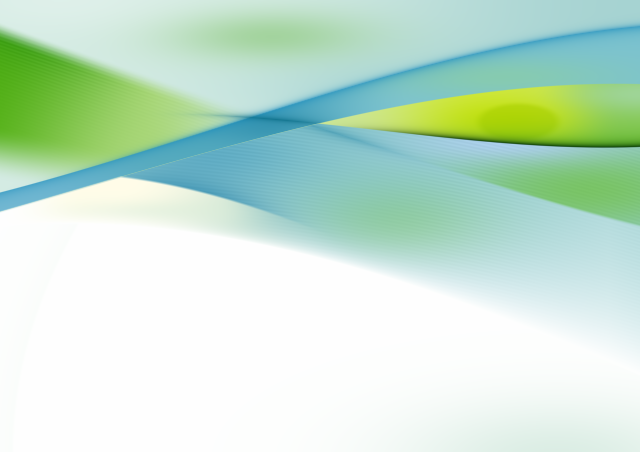
Give the GLSL for this background, as a Shadertoy shader.

```glsl
// Translucent blue, green and lime ribbons sweeping over a pale ground.
// Each edge is a cubic height curve over x; layers are painted back to front
// with soft edges, Gaussian glows and fine layered-sine striping.

const vec3 WHITE = vec3(0.995, 0.998, 0.995);
const vec3 MINT  = vec3(0.83, 0.92, 0.89);
const vec3 TEAL  = vec3(0.56, 0.79, 0.80);
const vec3 DEEP  = vec3(0.08, 0.49, 0.63);
const vec3 GREEN = vec3(0.46, 0.76, 0.38);
const vec3 LEAF  = vec3(0.32, 0.69, 0.08);
const vec3 LIME  = vec3(0.78, 0.89, 0.03);
const vec3 CREAM = vec3(1.00, 0.99, 0.91);

// Cubic through heights h at x = 0, 1/3, 2/3 and 1
float curve(float x, vec4 h) {
    float a = x - 1.0 / 3.0, b = x - 2.0 / 3.0, c = x - 1.0;
    return dot(h, vec4(-4.5 * a * b * c, 13.5 * x * b * c, -13.5 * x * a * c, 4.5 * x * a * b));
}

float glow(vec2 p, vec2 centre, vec2 radius) {
    vec2 d = (p - centre) / radius;
    return exp(-dot(d, d));
}

// One-sided falloff above a curve
float falloff(float d, float width) {
    return exp(-max(d, 0.0) / width);
}

float edge(float d, float soft) {
    return smoothstep(-soft, soft, d);
}

float stripes(vec2 p, float bend) {
    return sin(820.0 * (p.y + bend) + 5.0 * sin(4.0 * p.x)) * (0.7 + 0.3 * sin(19.0 * p.x));
}

// Pale sky with a green glow, deepening to the right
vec3 sky(vec2 p) {
    vec3 col = mix(MINT, vec3(0.62, 0.81, 0.81), smoothstep(0.35, 1.0, p.x) * 0.85);
    col = mix(col, TEAL, 0.45 * glow(p, vec2(0.60, 0.80), vec2(0.25, 0.09)));
    col = mix(col, vec3(0.58, 0.80, 0.53), 0.75 * glow(p, vec2(0.42, 0.92), vec2(0.16, 0.055)));
    return mix(col, WHITE, 0.25 * glow(p, vec2(0.10, 1.0), vec2(0.2, 0.08)));
}

// Green sheet on the left; d is the depth below its upper edge
vec3 leftSheet(vec3 col, vec2 p, float d) {
    float mask = edge(d, 0.022) * smoothstep(0.60, 0.72, p.y + 0.28 * p.x);
    mask *= 1.0 - 0.85 * smoothstep(0.22, 0.42, p.x);
    vec3 tint = mix(LEAF, vec3(0.66, 0.84, 0.47), smoothstep(0.0, 0.27, p.x + 0.25 * d));
    tint = mix(tint, vec3(0.16, 0.56, 0.08), 0.7 * falloff(d, 0.05) * (1.0 - smoothstep(0.0, 0.25, p.x)));
    tint += 0.025 * stripes(p, 0.45 * p.x) * falloff(d, 0.08);
    return mix(col, tint, mask);
}

// Blue ribbon between its two rims
vec3 ribbon(vec2 p, float fromTop) {
    vec3 col = mix(vec3(0.43, 0.71, 0.82), vec3(0.30, 0.65, 0.75), smoothstep(0.0, 0.35, p.x));
    col = mix(col, vec3(0.48, 0.76, 0.81), smoothstep(0.42, 0.65, p.x));
    col = mix(col, vec3(0.53, 0.80, 0.65), 0.8 * glow(p, vec2(0.78, 0.83), vec2(0.18, 0.045)));
    col = mix(col, DEEP, 0.5 * glow(p, vec2(0.42, 0.72), vec2(0.09, 0.04)));
    return mix(col, vec3(0.10, 0.55, 0.74), 0.6 * falloff(fromTop, 0.013));
}

// Lime leaf with a dark lower rim
vec3 limeLeaf(vec2 p, float fromLow) {
    vec3 col = mix(vec3(0.80, 0.90, 0.58), vec3(0.82, 0.91, 0.25), smoothstep(0.53, 0.75, p.x));
    col = mix(col, vec3(0.55, 0.80, 0.38), smoothstep(0.83, 0.97, p.x));
    col = mix(col, vec3(0.66, 0.85, 0.70), 0.7 * glow(p, vec2(1.0, 0.79), vec2(0.12, 0.04)));
    col = mix(col, LIME, 0.95 * glow(p, vec2(0.79, 0.735), vec2(0.10, 0.045)));
    col = mix(col, vec3(0.68, 0.82, 0.0), 0.6 * edge(glow(p, vec2(0.81, 0.73), vec2(0.065, 0.042)) - 0.4, 0.12));
    col = mix(col, LEAF, 0.85 * falloff(fromLow, 0.033) * smoothstep(0.58, 0.9, p.x));
    return mix(col, vec3(0.0, 0.18, 0.02), 0.95 * falloff(fromLow, 0.007) * smoothstep(0.5, 0.75, p.x));
}

// Teal veil; distances are above the fold, the cream edge and the white hill
vec3 veil(vec2 p, float fold, float aboveCream, float aboveHill) {
    float foldMask = edge(fold, 0.004) * smoothstep(0.52, 0.82, p.x);
    vec3 col = mix(TEAL, vec3(0.36, 0.67, 0.76), glow(p, vec2(0.33, 0.66), vec2(0.16, 0.09)));
    col = mix(col, DEEP, 0.9 * falloff(aboveCream, 0.035) * glow(p, vec2(0.32, 0.57), vec2(0.15, 0.12)));
    col = mix(col, GREEN, 0.55 * glow(p, vec2(0.62, 0.50), vec2(0.15, 0.09)));
    col = mix(col, GREEN, foldMask * glow(p, vec2(0.92, 0.58), vec2(0.22, 0.10)));
    col = mix(col, vec3(0.69, 0.81, 0.96), 0.85 * glow(p, vec2(0.80, 0.685), vec2(0.16, 0.045)));
    float line = falloff(abs(fold), 0.012) * glow(p, vec2(0.52, 0.71), vec2(0.13, 0.08));
    col = mix(col, DEEP, 0.45 * line);
    col += 0.014 * stripes(p, 0.22 * p.x * p.x);
    float t = clamp((p.x - 0.5) / 0.45, 0.0, 1.0);
    float haze = falloff(aboveHill, mix(0.035, 0.29, t * t));
    col = mix(col, vec3(0.70, 0.83, 0.93), 0.5 * falloff(aboveHill, 0.09));
    return mix(col, WHITE, haze * (1.0 - 0.9 * foldMask));
}

// Cream layer fading to green-grey, then to white at the hill
vec3 creamLayer(vec2 p, float aboveHill) {
    vec3 col = mix(CREAM, vec3(0.73, 0.86, 0.80), smoothstep(0.18, 0.50, p.x + 0.6 * (0.56 - p.y)));
    col = mix(col, vec3(0.86, 0.93, 0.85), 0.6 * glow(p, vec2(0.25, 0.53), vec2(0.15, 0.025)));
    col = mix(col, WHITE, 1.0 - smoothstep(0.0, 0.13, p.x));
    return mix(col, WHITE, falloff(aboveHill, 0.018));
}

// White ground with a faint arc and a corner tint
vec3 ground(vec2 p) {
    float arc = p.x - 0.02 - 0.40 * p.y * p.y;
    vec3 col = mix(WHITE, vec3(0.97, 0.985, 0.975), 0.6 * falloff(-arc, 0.04) * edge(-arc, 0.003));
    return mix(col, vec3(0.84, 0.92, 0.88), 0.9 * glow(p, vec2(0.87, -0.02), vec2(0.24, 0.13)));
}

void mainImage(out vec4 fragColor, in vec2 fragCoord) {
    vec2 p = fragCoord / iResolution.xy;
    float aa = 0.8 / iResolution.y;
    float top   = p.y - curve(p.x, vec4(0.574, 0.714, 0.854, 0.941));
    float low   = p.y - curve(p.x, vec4(0.531, 0.667, 0.776, 0.814));
    float leaf  = p.y - curve(p.x, vec4(0.710, 0.745, 0.700, 0.675));
    float cream = p.y - curve(p.x, vec4(0.610, 0.568, 0.385, 0.150));
    float hill  = p.y - curve(p.x, vec4(0.500, 0.478, 0.358, 0.170));
    float fold  = p.y - curve(p.x, vec4(0.870, 0.785, 0.640, 0.500));
    float sheet = p.y - curve(p.x, vec4(0.930, 0.765, 0.600, 0.400));

    vec3 col = leftSheet(sky(p), p, -sheet);
    col = mix(col, vec3(0.12, 0.56, 0.75), 0.75 * falloff(abs(top), 0.006) * smoothstep(0.0, 0.4, p.x));
    col = mix(col, ribbon(p, -top), 0.94 * edge(-top, aa));
    float crossing = falloff(abs(leaf), 0.006) * glow(p, vec2(0.43, 0.735), vec2(0.09, 0.06));
    col = mix(col, vec3(0.03, 0.42, 0.52), 0.75 * crossing);
    col = mix(col, limeLeaf(p, leaf), edge(-low, aa));
    col = mix(col, veil(p, fold, cream, hill), edge(-max(low, leaf), aa));
    float creamMask = edge(-max(low, cream), 2.0 * aa) * (1.0 - smoothstep(0.34, 0.54, p.x));
    col = mix(col, creamLayer(p, hill), creamMask);
    col = mix(col, ground(p), edge(-hill, 2.0 * aa));
    fragColor = vec4(clamp(col, 0.0, 1.0), 1.0);
}
```
